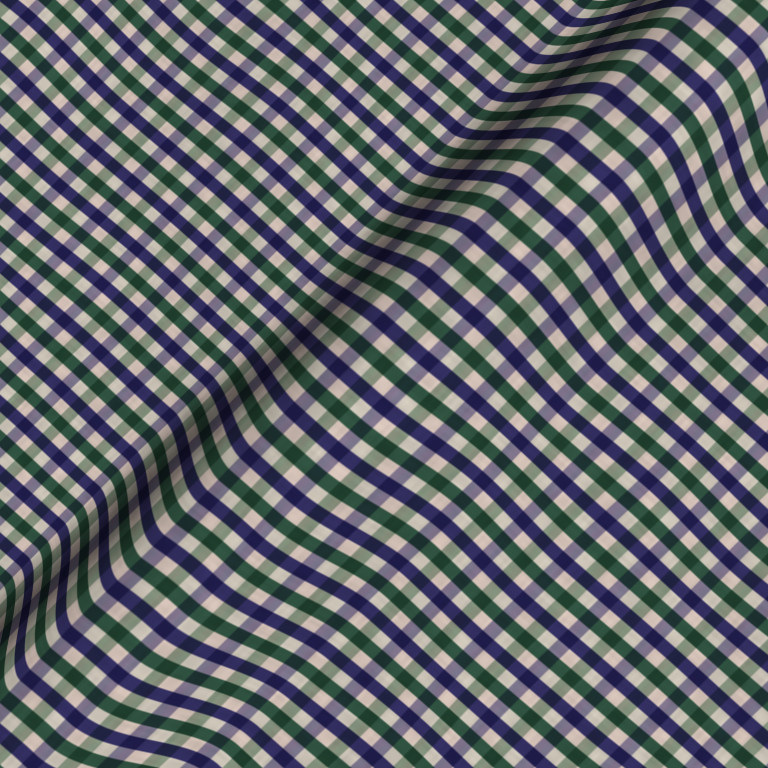
This texture is drawn by a three.js fragment shader. Its source:

```glsl
// Draped two-colour gingham cloth on the bias, with one deep diagonal fold.
varying vec2 vUv;

// Yarn colours: warp is opaque, weft tints whatever it crosses
const vec3 CREAM = vec3(0.785, 0.755, 0.705);
const vec3 BLUSH = vec3(0.815, 0.745, 0.705);
const vec3 WARP_NAVY = vec3(0.195, 0.180, 0.375);
const vec3 WARP_GREEN = vec3(0.185, 0.320, 0.250);
const vec3 WEFT_NAVY = vec3(0.600, 0.595, 0.760);
const vec3 WEFT_GREEN = vec3(0.640, 0.740, 0.680);

// Weave: one repeat is navy, cream, green, cream
const float WARP_PERIOD = 0.066;
const float WEFT_PERIOD = 0.077;
const vec2 PHASE = vec2(0.242, 0.325);
const float HALF_BAND = 0.125;
const float EDGE = 0.022;
const float WARP_TILT = 0.07;
const float THREADS = 14.0;
const float THREAD_CONTRAST = 0.13;

// Drape, measured across the fold
const float FOLD = -0.12;
const float FOLD_WIDTH = 0.028;
const float FOLD_SHADOW = 0.50;
const float BULGE = 0.25;
const float GATHER = 0.03;
const float FAR_SHRINK = 0.22;
const float RIPPLE = 0.016;

float hash(vec2 p) {
  vec3 q = fract(vec3(p.xyx) * 0.1031);
  q += dot(q, q.yzx + 33.33);
  return fract((q.x + q.y) * q.z);
}

float noise(vec2 p) {
  vec2 i = floor(p);
  vec2 f = fract(p);
  f = f * f * (3.0 - 2.0 * f);
  return mix(mix(hash(i), hash(i + vec2(1.0, 0.0)), f.x),
             mix(hash(i + vec2(0.0, 1.0)), hash(i + 1.0), f.x), f.y);
}

// Coverage of a band centred at a given phase of the repeat
float band(float t, float centre) {
  float dist = abs(fract(t - centre + 0.5) - 0.5);
  return 1.0 - smoothstep(HALF_BAND - EDGE, HALF_BAND + EDGE, dist);
}

float bell(float x, float centre, float width) {
  float t = (x - centre) / width;
  return exp(-t * t);
}

// Canvas to weave coordinates; p.x runs along the fold, p.y across it
vec2 drape(vec2 p) {
  float bulge = smoothstep(-0.17, -0.06, p.y)
              * (1.0 - 0.6 * smoothstep(0.02, 0.20, p.y));
  float ripple = RIPPLE * (noise(p * 6.0 + 20.0) - 0.5);
  float warp = (p.x - WARP_TILT * p.y + ripple) / (1.0 + BULGE * bulge);
  float weft = p.y + GATHER * smoothstep(-0.20, -0.07, p.y)
             - FAR_SHRINK * max(-p.y - 0.1, 0.0) + 0.6 * ripple;
  return vec2(warp / WARP_PERIOD, weft / WEFT_PERIOD) + PHASE;
}

vec3 gingham(vec2 w) {
  // Cream squares alternate between two faint casts
  vec2 side = step(0.5, fract(w));
  vec3 colour = mix(CREAM, BLUSH, abs(side.x - side.y));
  colour = mix(colour, WARP_NAVY, band(w.x, 0.0));
  colour = mix(colour, WARP_GREEN, band(w.x, 0.5));
  colour *= mix(vec3(1.0), WEFT_NAVY, band(w.y, 0.0));
  colour *= mix(vec3(1.0), WEFT_GREEN, band(w.y, 0.5));
  return colour;
}

// Slubby yarn streaks in both directions
float threads(vec2 w) {
  float along = noise(w * vec2(THREADS, 2.5) + 200.0);
  float across = noise(w * vec2(2.5, THREADS) + 400.0);
  return 1.0 + THREAD_CONTRAST * (0.5 * (along + across) - 0.5);
}

float shade(vec2 p) {
  float wander = 0.02 * (noise(vec2(p.x * 5.0 + 30.0, 7.0)) - 0.5);
  float d = p.y + wander;
  float depth = FOLD_SHADOW * mix(0.8, 1.0, smoothstep(0.0, 0.35, abs(p.x)));
  float light = 1.0 - depth * bell(d, FOLD, FOLD_WIDTH);
  light -= 0.10 * bell(d, FOLD + 0.03, 0.06);
  light += 0.03 * bell(d, 0.02, 0.05);
  light -= 0.06 * bell(d, 0.11, 0.05) * smoothstep(0.0, 0.4, p.x);
  return light * (0.97 + 0.05 * noise(p * 5.0 + 50.0));
}

void main() {
  vec2 c = vUv - 0.5;
  vec2 p = vec2(c.x + c.y, c.x - c.y) * 0.70711;
  vec2 weave = drape(p);
  vec3 colour = gingham(weave) * threads(weave) * shade(p);
  gl_FragColor = vec4(colour, 1.0);
}
```
